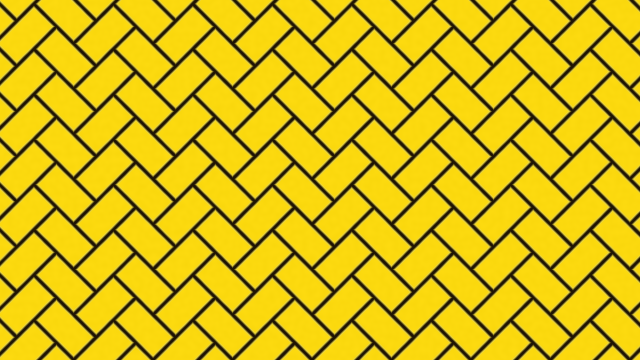
Reproduce this pattern procedurally as a Shadertoy shader.

```glsl
// Diagonal herringbone of yellow bricks with soft dark joints.
// Two brick families at +45 and -45 degrees sit on one rectangular lattice,
// offset by half a period; the depth inside a brick gives the joint distance.

vec2 hashGradient(vec2 cell) {
    float angle = 6.2832 * fract(sin(dot(cell, vec2(127.1, 311.7))) * 43758.5);
    return vec2(cos(angle), sin(angle));
}

float gradientNoise(vec2 p) {
    vec2 i = floor(p), f = p - i;
    vec2 w = f * f * f * (f * (f * 6.0 - 15.0) + 10.0);
    vec2 e = vec2(0.0, 1.0);
    float bottom = mix(dot(hashGradient(i), f),
                       dot(hashGradient(i + e.yx), f - e.yx), w.x);
    float top = mix(dot(hashGradient(i + e), f - e),
                    dot(hashGradient(i + 1.0), f - 1.0), w.x);
    return mix(bottom, top, w.y);
}

// Depth below the nearest edge of one brick family; negative outside it.
// The long axis runs up to the right for slant = 1, down for slant = -1.
float brickDepth(vec2 p, vec2 period, float slant) {
    vec2 local = p - period * round(p / period);
    vec2 halfSize = period * 0.35355;
    float depth = -1.0;
    for (int row = -1; row <= 1; row++) {
        vec2 q = local - vec2(0.0, float(row) * period.y);
        vec2 along = vec2(q.x + slant * q.y, q.y - slant * q.x) * 0.70711;
        vec2 inset = halfSize - abs(along);
        depth = max(depth, min(inset.x, inset.y));
    }
    return depth;
}

void mainImage(out vec4 fragColor, in vec2 fragCoord) {
    vec2 p = fragCoord / iResolution.y;
    vec2 period = vec2(0.2207, 0.1255);
    vec2 q = p - vec2(0.7325, 0.5262);

    // Distance to the joint
    float depth = max(brickDepth(q, period, 1.0),
                      brickDepth(q - 0.5 * period, period, -1.0));

    // Slight unevenness of the joint width
    float halfWidth = 0.005 + 0.0006 * gradientNoise(p * 38.0);
    float soft = max(0.0035, 0.75 / iResolution.y);

    // Brick face, paler along its rim
    vec3 face = vec3(0.985, 0.85, 0.055) + 0.012 * gradientNoise(p * 55.0);
    vec3 rim = vec3(0.92, 0.84, 0.25);
    vec3 brick = mix(rim, face, smoothstep(0.0072, 0.0108, depth));

    // Dark joint
    vec3 joint = vec3(0.12, 0.08, 0.015);
    float cover = smoothstep(halfWidth - soft, halfWidth + soft, depth);
    fragColor = vec4(mix(joint, brick, cover), 1.0);
}
```
